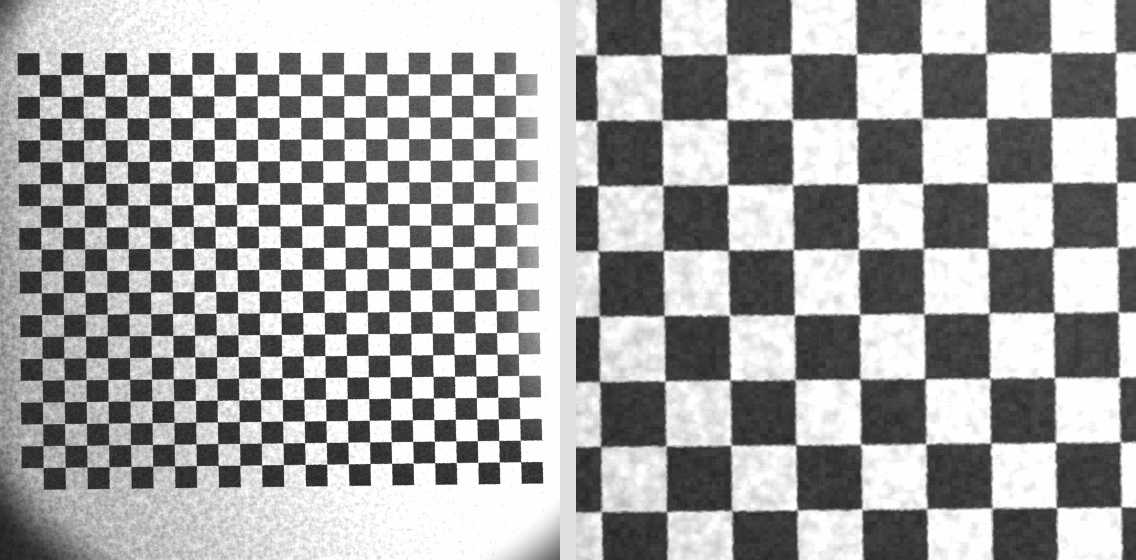
Left, the full canvas; right, a detail of the centre.
Write a WebGL 1 fragment shader that draws this pattern.

```glsl
precision highp float;
// Worn 24 by 20 checkerboard printed on mottled paper under uneven light.
uniform vec2 u_resolution;

const vec2 CELLS = vec2(24.0, 20.0);

vec2 hash2(vec2 p) {
  vec2 k = vec2(dot(p, vec2(127.1, 311.7)), dot(p, vec2(269.5, 183.3)));
  return fract(sin(k) * 43758.5);
}

// Distance to the nearest scattered point, centred near zero.
float cellular(vec2 p) {
  vec2 cell = floor(p);
  vec2 local = fract(p);
  float nearest = 4.0;
  for (int j = -1; j <= 1; j++) {
    for (int i = -1; i <= 1; i++) {
      vec2 offset = vec2(float(i), float(j));
      vec2 delta = offset + hash2(cell + offset) - local;
      nearest = min(nearest, dot(delta, delta));
    }
  }
  return sqrt(nearest) - 0.48;
}

// Fine speckle in -1..1 on a fixed lattice.
float grain(vec2 p, float density) {
  vec2 h = hash2(floor(p * density));
  return h.x + h.y - 1.0;
}

// Maps the canvas to the slightly tilted, bowed board: 0..1 across and down.
vec2 boardCoords(vec2 p) {
  float down = 1.0 - p.y;
  vec2 b = vec2(p.x, down);
  for (int i = 0; i < 4; i++) {
    float left = 0.0313 + 0.0078 * b.y + 0.012 * b.x * (1.0 - b.x);
    float width = 0.9284 - 0.0078 * b.y + 0.0104 * b.y * b.y;
    b.x = (p.x - left) / width;
    b.y = (down - 0.0951 + 0.0013 * b.x) / (0.78 - 0.0104 * b.x);
  }
  return b;
}

// Signed distance to the dark squares in cell units, positive inside.
float checkerDistance(vec2 q, vec2 count) {
  vec2 inner = clamp(q, vec2(0.5), count - 0.5);
  vec2 cell = floor(inner);
  vec2 edge = 0.5 - abs(fract(inner) - 0.5);
  float side = 1.0 - 2.0 * mod(cell.x + cell.y, 2.0);
  vec2 border = min(q, count - q);
  return min(side * min(edge.x, edge.y), min(border.x, border.y));
}

// Paper brightness rises toward the upper right until it washes out.
float paperTone(vec2 p, float mottle, float speckle) {
  float slant = p.x + 0.4 * (p.y - 1.0);
  float tone = mix(0.69, 1.07, smoothstep(-0.35, 0.55, slant));
  tone *= mix(0.86, 1.0, smoothstep(0.0, 0.06, p.x));
  return tone + 0.17 * mottle + 0.06 * speckle;
}

// Ink fades with the light and is veiled by glare along the right side.
float inkTone(vec2 p, float mottle, float speckle) {
  float tone = mix(0.19, 0.36, smoothstep(0.0, 0.65, p.x * p.y));
  float glare = smoothstep(0.88, 0.98, p.x) * smoothstep(0.15, 0.45, p.y);
  return tone + 0.32 * glare + 0.03 * mottle + 0.055 * speckle;
}

// Shading of the corners; the centre is offset so one corner stays clear.
float vignette(vec2 p, vec2 centre) {
  return 1.0 - 0.74 * smoothstep(0.62, 0.74, length(p - centre));
}

void main() {
  vec2 p = gl_FragCoord.xy / u_resolution;

  // Paper fibres and print speckle
  float mottle = cellular(p * 75.0) - 0.8 * cellular(p * 140.0 + 7.3);
  float speckle = 0.6 * grain(p, 384.0) + 0.6 * grain(p + 0.37, 230.0);

  // Squares with slightly ragged, soft edges
  vec2 q = boardCoords(p) * CELLS;
  float ragged = 0.02 * cellular(p * 260.0) + 0.012 * speckle;
  float soft = max(0.035, 0.8 * CELLS.x / u_resolution.x);
  float ink = smoothstep(-soft, soft, checkerDistance(q, CELLS) + ragged);

  // Light and shade
  float paper = min(paperTone(p, mottle, speckle), 0.995);
  float tone = mix(paper, inkTone(p, mottle, speckle), ink);
  tone *= vignette(p, vec2(0.55));
  gl_FragColor = vec4(vec3(clamp(tone, 0.0, 1.0)), 1.0);
}
```
